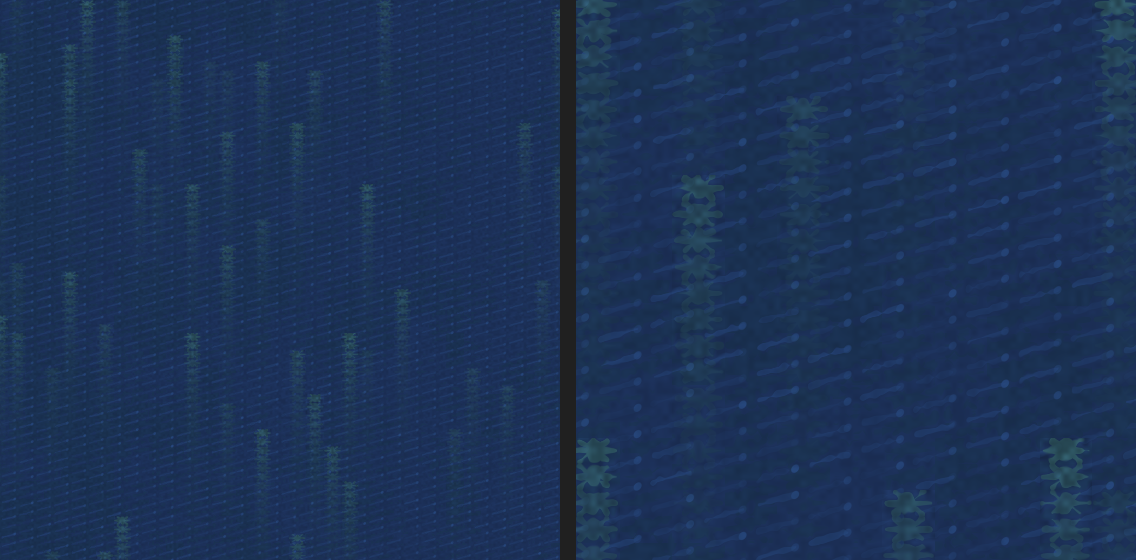
Left: the whole. Right: its middle third, enlarged.
Write a Shadertoy shader that draws this pattern.

```glsl
const vec2  GRID = vec2(32.0, 64.0);       // columns and rows of stars
const int   TRAILS_PER_COLUMN = 4;
const float TRAIL_FADE = 6.0;              // rows until a trail dims
const float DENSITY_LEFT = 0.70;
const float DENSITY_RIGHT = 0.18;
const float DASH_SLOPE = 0.28;
const float DASH_HALF_LENGTH = 0.34;
const float DASH_HALF_WIDTH = 0.09;
const float SPARK_RADIUS = 0.15;
const float GRAIN_SCALE = 256.0;
const float GRAIN_AMOUNT = 0.15;
const float RAGGEDNESS = 0.20;
const vec3  BLUE  = vec3(0.108, 0.186, 0.343);
const vec3  TEAL  = vec3(0.099, 0.188, 0.314);
const vec3  DASH  = vec3(0.130, 0.238, 0.425);
const vec3  SPARK = vec3(0.150, 0.280, 0.490);
const vec3  STAR  = vec3(0.185, 0.345, 0.380);

float hash(vec2 p) {
    vec3 q = fract(vec3(p.xyx) * 0.1031);
    q += dot(q, q.yzx + 33.33);
    return fract((q.x + q.y) * q.z);
}

float noise(vec2 p) {
    vec2 i = floor(p), f = fract(p);
    f = f * f * (3.0 - 2.0 * f);
    return mix(mix(hash(i), hash(i + vec2(1, 0)), f.x),
               mix(hash(i + vec2(0, 1)), hash(i + vec2(1, 1)), f.x), f.y);
}

float segment(vec2 p, vec2 a, vec2 b) {
    vec2 d = b - a;
    return length(p - a - d * clamp(dot(p - a, d) / dot(d, d), 0.0, 1.0));
}

// Six-armed star with tapered wings in a cell two units wide and one high
float starMask(vec2 p, float ragged, float blur) {
    vec2 q = abs(p);
    float arm = segment(q, vec2(0.1, 0.05), vec2(0.52, 0.38)) - 0.10;
    float wing = segment(q, vec2(0.0), vec2(0.86, 0.0)) - 0.20 + 0.15 * q.x;
    float core = length(q * vec2(1.1, 0.9)) - 0.38;
    return 1.0 - smoothstep(-blur, blur, min(min(arm, wing), core) + ragged);
}

// Brightness of the trails that hang below scattered heads
float trailLight(vec2 cell) {
    float density = mix(DENSITY_LEFT, DENSITY_RIGHT, cell.x / GRID.x);
    float light = 0.0;
    for (int i = 0; i < TRAILS_PER_COLUMN; i++) {
        vec2 seed = vec2(cell.x + 7.0, float(i) * 19.0 + 3.0);
        float head = floor(hash(seed) * (GRID.y + 8.0));
        float strength = mix(0.25, 1.0, hash(seed + 51.7));
        float below = head - cell.y;
        if (below >= 0.0 && hash(seed + 113.1) < density)
            light = max(light, strength * exp(-below / TRAIL_FADE));
    }
    return light;
}

void mainImage(out vec4 fragColor, in vec2 fragCoord) {
    vec2 uv = fragCoord / iResolution.xy;
    float blur = 0.75 * GRID.y / iResolution.y;
    float grain = noise(uv * GRAIN_SCALE) - 0.5;
    float ragged = RAGGEDNESS * grain;

    // Star cells, centred on the column lines
    vec2 cellPos = uv * GRID + vec2(0.5, 0.0);
    vec2 cell = floor(cellPos);
    vec2 local = (fract(cellPos) - 0.5) * vec2(2.0, 1.0);
    float star = starMask(local, ragged, blur);

    // Sheared rows of slanted dashes
    vec2 dashPos = vec2(uv.x, uv.y - DASH_SLOPE * uv.x) * GRID;
    vec2 dashId = floor(dashPos);
    vec2 d = (fract(dashPos) - 0.5) * vec2(2.0, 1.0);
    float reach = 2.0 * DASH_HALF_LENGTH;
    float dashDist = segment(d, vec2(-reach, 0.0), vec2(reach, 0.0));
    float dash = 1.0 - smoothstep(-blur, blur, dashDist - DASH_HALF_WIDTH + ragged);
    float sparkDist = length(d - vec2(reach, 0.0));
    float spark = 1.0 - smoothstep(-blur, blur, sparkDist - SPARK_RADIUS);
    float vary = hash(dashId + 200.0);

    // Blue ground broken by speckled teal patches, denser on the left
    float patches = 0.6 * noise(cell * vec2(0.5, 0.2) + 9.0) + 0.3 * hash(cell + 31.0);
    patches -= 0.35 * (uv.x - 0.5);
    patches += 0.18 * cos(6.2832 * dashPos.y) + 0.20 * (star - 0.5) + 0.6 * grain;
    vec3 color = mix(BLUE, TEAL, smoothstep(0.42, 0.62, patches));

    // Dashes, sparks, then the trails
    color = mix(color, DASH, dash * mix(0.2, 0.95, vary));
    color = mix(color, SPARK, spark * mix(0.1, 0.85, hash(dashId + 77.0)));
    float light = trailLight(cell);
    color = mix(color, STAR, light * mix(0.03, 0.85, star));

    // Fine speckle, stronger inside the trails
    color *= 1.0 + GRAIN_AMOUNT * grain * (1.0 + 2.0 * light);
    fragColor = vec4(color, 1.0);
}
```
